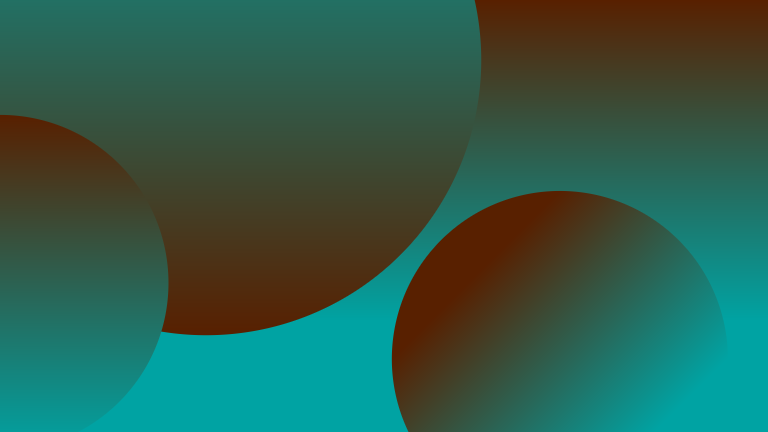
Write a Shadertoy shader that draws this background.

```glsl
const vec3 RUST = vec3(0.345, 0.125, 0.0);
const vec3 TEAL = vec3(0.0, 0.64, 0.64);

// Rust at 0, teal at 1
vec3 ramp(float t) {
    return mix(RUST, TEAL, clamp(t, 0.0, 1.0));
}

// Lays a disc over base; the ramp runs along axis, scaled by the radius
vec3 addDisc(vec3 base, vec2 p, vec2 center, float radius, vec2 axis) {
    vec2 q = (p - center) / radius;
    float pixel = 1.0 / (iResolution.y * radius);
    float cover = clamp(0.5 - (length(q) - 1.0) / pixel, 0.0, 1.0);
    return mix(base, ramp(0.5 + 0.5 * dot(q, axis)), cover);
}

void mainImage(out vec4 fragColor, in vec2 fragCoord) {
    // Canvas height is one unit
    vec2 p = fragCoord / iResolution.y;

    // Backdrop
    vec3 color = ramp((1.0 - p.y) / 0.745);

    // Large upper disc, left disc, then the diagonally shaded one
    color = addDisc(color, p, vec2(0.477, 0.861), 0.637, vec2(0.0, 1.0));
    color = addDisc(color, p, vec2(0.001, 0.345), 0.389, vec2(0.0, -1.0));
    color = addDisc(color, p, vec2(1.296, 0.169), 0.389, vec2(1.0, -1.0));

    fragColor = vec4(color, 1.0);
}
```
